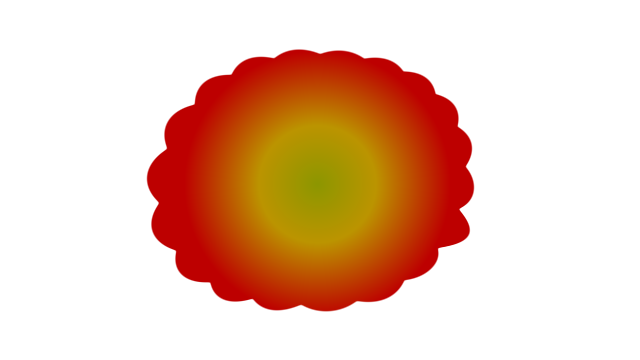
Give the GLSL for this background, as a WebGL 2 fragment shader.

```glsl
#version 300 es
precision highp float;
// A scalloped blob on white, filled with a radial green-gold-red gradient.
// Its polar outline is a low-order harmonic series for the body plus 19
// rounded lobes, whose spacing and height are varied by further harmonics.

uniform vec2 u_resolution;
out vec4 fragColor;

const vec3 PAPER = vec3(1.0);
const vec3 CORE  = vec3(0.55, 0.59, 0.0);
const vec3 GOLD  = vec3(0.735, 0.58, 0.0);
const vec3 RED   = vec3(0.74, 0.0, 0.0);
const vec2 CENTER = vec2(-0.007, -0.0116);
const float GOLD_RADIUS = 0.163;
const float RED_RADIUS = 0.37;
const float LOBES = 19.0;

// Periodic function of an angle: a mean plus four cosine and sine harmonics.
float harmonics(float angle, float mean, vec4 cosines, vec4 sines) {
    vec4 a = angle * vec4(1.0, 2.0, 3.0, 4.0);
    return mean + dot(cosines, cos(a)) + dot(sines, sin(a));
}

// Rounded bumps from 0 to about 1 with softened notches between them.
float scallop(float phase, float count) {
    float c = cos(0.5 * count * phase);
    return pow(c * c + 0.008, 0.4);
}

// Smooth periodic peak centred on a given direction.
float peak(float angle, float direction, float sharpness) {
    return exp(sharpness * (cos(angle - direction) - 1.0));
}

// Distance from the centre to the outline in a given direction.
float outline(float angle) {
    float body = harmonics(angle, 0.3854,
        vec4(-0.0118, 0.0368, -0.0035, -0.0017),
        vec4(0.0134, 0.0117, 0.0, 0.0057));
    float shift = harmonics(angle, -0.176,
        vec4(0.098, 0.051, -0.0035, 0.002),
        vec4(-0.056, -0.054, -0.013, 0.016));
    float height = harmonics(angle, 0.0255,
        vec4(-0.0064, 0.0079, 0.0, 0.0),
        vec4(-0.003, 0.0, 0.0, 0.0));
    height += 0.032 * peak(angle, radians(-18.0), 50.0);
    return body + height * scallop(angle - shift, LOBES);
}

// Two linear ramps: core to gold, then gold to red.
vec3 radialFill(float radius) {
    vec3 inner = mix(CORE, GOLD, clamp(radius / GOLD_RADIUS, 0.0, 1.0));
    float t = (radius - GOLD_RADIUS) / (RED_RADIUS - GOLD_RADIUS);
    return mix(inner, RED, clamp(t, 0.0, 1.0));
}

void main() {
    // Centred coordinates in units of canvas height.
    vec2 p = (gl_FragCoord.xy - 0.5 * u_resolution) / u_resolution.y - CENTER;
    float radius = length(p);
    float angle = atan(p.y, p.x + 1e-6);

    // Antialiased coverage of the blob over the paper.
    float pixel = 1.0 / u_resolution.y;
    float coverage = 1.0 - smoothstep(-pixel, pixel, radius - outline(angle));
    fragColor = vec4(mix(PAPER, radialFill(radius), coverage), 1.0);
}
```
